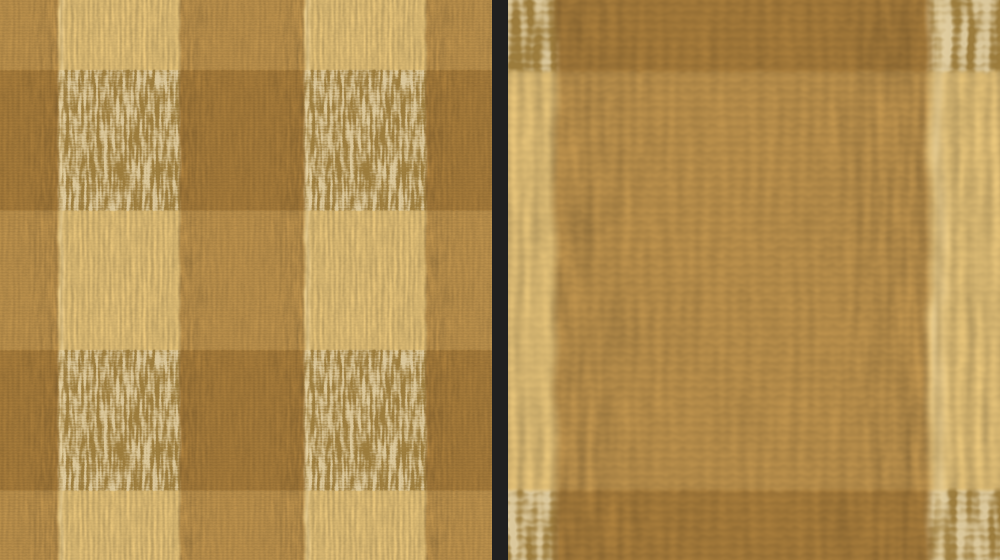
Left, the full canvas; right, a detail of the centre.
Reproduce this pattern procedurally as a Shadertoy shader.

```glsl
// Woven buffalo check in straw and bronze with slubbed vertical cords, two by two repeats.
const float TAU = 6.2831853;
const vec2 REPEATS = vec2(2.0);
const float CORDS = 46.0;   // vertical cords per repeat
const float RIBS = 96.0;    // horizontal weft ribs per repeat

vec2 gradientAt(vec2 cell, vec2 period, float seed) {
    vec2 wrapped = mod(cell, period) + seed;
    float angle = TAU * fract(sin(dot(wrapped, vec2(127.1, 311.7))) * 43758.55);
    return vec2(cos(angle), sin(angle));
}

// Gradient noise that wraps after one repeat, about -0.7 to 0.7
float wrapNoise(vec2 tile, vec2 period, float seed) {
    vec2 p = tile * period;
    vec2 cell = floor(p);
    vec2 f = p - cell;
    vec2 u = f * f * f * (f * (f * 6.0 - 15.0) + 10.0);
    vec2 e = vec2(1.0, 0.0);
    float a = dot(gradientAt(cell, period, seed), f);
    float b = dot(gradientAt(cell + e.xy, period, seed), f - e.xy);
    float c = dot(gradientAt(cell + e.yx, period, seed), f - e.yx);
    float d = dot(gradientAt(cell + e.xx, period, seed), f - e.xx);
    return mix(mix(a, b, u.x), mix(c, d, u.x), u.y);
}

// Soft stripe between two positions
float stripe(float x, float lo, float hi, float soft) {
    return smoothstep(lo - soft, lo + soft, x) * (1.0 - smoothstep(hi - soft, hi + soft, x));
}

// Ridged wave that fades out when too fine for the canvas
float ridges(float x, float count, float wobble, float pixel) {
    float fade = 1.0 - smoothstep(0.35, 0.7, count * pixel);
    return fade * cos(TAU * count * x + wobble);
}

// Long uneven yarn streaks
float yarnStreaks(vec2 tile) {
    return wrapNoise(tile, vec2(74.0, 9.0), 3.0)
         + 0.7 * wrapNoise(tile, vec2(97.0, 22.0), 17.0)
         + 0.4 * wrapNoise(tile, vec2(31.0, 4.0), 41.0);
}

void mainImage(out vec4 fragColor, in vec2 fragCoord) {
    vec2 tile = fract(fragCoord / iResolution.xy * REPEATS);
    vec2 pixel = REPEATS / iResolution.xy;

    // Yarn and weave texture
    float streak = yarnStreaks(tile);
    float fuzz = wrapNoise(tile, vec2(88.0, 90.0), 59.0);
    float slub = wrapNoise(tile, vec2(24.0, 7.0), 73.0);
    float cord = ridges(tile.x, CORDS, 1.8 * slub, pixel.x);
    float rib = ridges(tile.y, RIBS, 2.0 * fuzz, pixel.y);

    // Check layout: pale warp columns, dark weft rows
    float wobble = 0.006 * wrapNoise(tile, vec2(6.0, 18.0), 91.0);
    float paleColumn = stripe(tile.x + wobble, 0.237, 0.731, 0.009);
    float darkRow = stripe(tile.y + 0.002 * streak, 0.248, 0.75, 0.004);

    // Four cloth blends
    vec3 straw = vec3(0.82, 0.695, 0.43);
    vec3 bronze = vec3(0.695, 0.535, 0.28);
    vec3 umber = vec3(0.615, 0.455, 0.215);
    vec3 olive = vec3(0.61, 0.485, 0.235);
    vec3 flax = vec3(0.86, 0.785, 0.61);

    // Pale threads show between olive ones where weft crosses pale warp
    float thread = streak + 0.13 * cord + 0.12 * rib + 0.2 * fuzz;
    vec3 heather = mix(olive, flax, smoothstep(-0.5, 0.6, thread));
    float strawShade = 0.05 * cord + 0.09 * streak + 0.015 * rib + 0.04 * fuzz;
    vec3 paleCloth = mix(straw * (1.0 + strawShade), heather, darkRow);

    // Dark columns fray towards their edges and are calm in the middle
    float fray = 1.0 - smoothstep(0.25, 0.42, abs(tile.x - 0.484));
    float darkShade = mix(0.05, 0.13, fray) * streak + 0.022 * cord + 0.025 * rib + 0.03 * fuzz;
    darkShade -= 0.03 * fray;
    vec3 darkCloth = mix(bronze, umber, darkRow) * (1.0 + darkShade);

    vec3 color = mix(darkCloth, paleCloth, paleColumn);

    // Bright strands along the left side of each pale column
    float edgeOffset = (tile.x + wobble - 0.25) / 0.011;
    float strand = exp(-edgeOffset * edgeOffset) * (0.6 + 0.5 * streak);
    color = mix(color, vec3(0.92, 0.84, 0.65), clamp(0.5 * strand, 0.0, 1.0));

    fragColor = vec4(clamp(color, 0.0, 1.0), 1.0);
}
```
